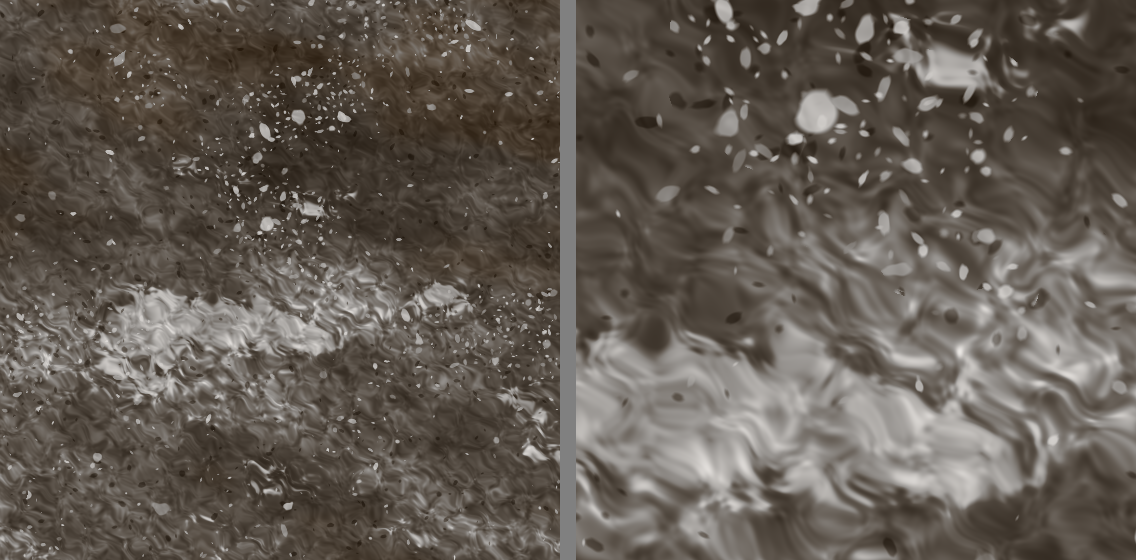
Left: the whole. Right: its middle third, enlarged.
This texture is drawn by a Shadertoy shader. Its source:

```glsl
// Weathered, dirty stone floor: brown grime over grey mineral clouds, with
// chalky worn patches and clustered pale chips. Layered value noise sets the
// log-brightness; jittered cell grids scatter the chips and the dark pits.

const vec3 WARM_AXIS = vec3(1.0, 0.0, -1.05);
const float BASE_LIGHT = 0.305;
const float CHALK_LIGHT = 0.64;

// Integer hash: three random values in 0..1 for a cell and a seed
vec3 hash3(vec2 cell, int seed) {
    uvec3 v = uvec3(ivec3(ivec2(cell), seed)) * 1664525u + 1013904223u;
    v.x += v.y * v.z; v.y += v.z * v.x; v.z += v.x * v.y;
    v ^= v >> 16u;
    v.x += v.y * v.z; v.y += v.z * v.x; v.z += v.x * v.y;
    return vec3(v >> 8u) / 16777216.0;
}

// Coordinates measured along and across a direction
vec2 alongAxis(vec2 p, float angle) {
    float c = cos(angle), s = sin(angle);
    return vec2(c * p.x + s * p.y, c * p.y - s * p.x);
}

// Smooth value noise in -1..1
float noise(vec2 p, int seed) {
    vec2 cell = floor(p), f = p - cell;
    f = f * f * (3.0 - 2.0 * f);
    float low = mix(hash3(cell, seed).x, hash3(cell + vec2(1, 0), seed).x, f.x);
    float high = mix(hash3(cell + vec2(0, 1), seed).x, hash3(cell + vec2(1, 1), seed).x, f.x);
    return 2.0 * mix(low, high, f.y) - 1.0;
}

float fbm(vec2 p, int octaves, int seed) {
    float sum = 0.0, gain = 0.5;
    for (int i = 0; i < octaves; i++) {
        sum += gain * noise(p, seed + i);
        p = alongAxis(p, 0.15) * 2.03;
        gain *= 0.5;
    }
    return sum;
}

// Fine curled grain, slanting down to the right
float curledGrain(vec2 p, int seed) {
    vec2 curl = vec2(noise(p * 42.0, seed), noise(p * 42.0, seed + 1));
    return fbm(alongAxis(p, -0.6) * vec2(72.0, 120.0) + 1.1 * curl, 2, seed + 2);
}

// Irregular angular chips, one per cell at most; returns coverage and shade
vec2 chips(vec2 p, float cells, float chance, float softness, int seed) {
    vec2 grid = p * cells, home = floor(grid);
    float ragged = 0.28 * noise(grid * 3.1, seed + 2);
    vec2 best = vec2(0.0);
    for (int y = -1; y <= 1; y++) {
        for (int x = -1; x <= 1; x++) {
            vec2 cell = home + vec2(x, y);
            vec3 place = hash3(cell, seed);
            vec3 look = hash3(cell, seed + 1);
            if (place.z > chance) continue;
            vec2 q = alongAxis(grid - cell - mix(vec2(0.15), vec2(0.85), place.xy), look.x * 6.2832);
            float size = mix(0.13, 0.46, look.y * look.y);
            q.y *= mix(1.1, 2.6, look.z);
            float shape = max(abs(q.x) + 0.45 * q.y, length(q)) / size + ragged;
            float edge = softness / size;
            float cover = 1.0 - smoothstep(1.0 - edge, 1.0 + edge, shape);
            if (cover > best.x) best = vec2(cover, fract(look.y * 7.0 + look.z));
        }
    }
    return best;
}

// Lay pale chips over a brightness value
float addChips(float light, vec2 chip, float grain) {
    float shade = mix(0.46, 0.80, chip.y) + 0.12 * grain;
    return mix(light, max(light, shade), chip.x * 0.9);
}

void mainImage(out vec4 fragColor, in vec2 fragCoord) {
    vec2 p = fragCoord / iResolution.y + vec2(3.0, 5.0);

    // Broad sloping clouds, mottling and grain
    vec2 slope = alongAxis(p, -0.2);
    float clouds = fbm(slope * vec2(2.6, 5.6), 5, 10);
    float mottle = fbm(p * vec2(14.0, 20.0), 3, 20);
    float grain = curledGrain(p, 30);
    float greyness = smoothstep(-0.2, 0.3, clouds);
    float tone = 0.75 * clouds + 0.35 * mottle + mix(0.5, 0.9, greyness) * grain;

    // Faint diagonal scratches in some areas
    float scratch = noise(alongAxis(p, -0.8) * vec2(7.0, 95.0), 40);
    tone += 0.13 * scratch * smoothstep(0.0, 0.5, noise(p * 3.0, 41));
    float light = BASE_LIGHT * exp(tone);

    // Worn chalky patches with feathered, broken edges
    float wear = fbm(slope * vec2(4.2, 8.5), 4, 50) + 0.32 * clouds + 0.28 * grain;
    float chalk = smoothstep(0.34, 0.54, wear);
    light = mix(light, CHALK_LIGHT + 0.3 * grain + 0.12 * mottle, chalk * 0.88);

    // Dark pits and clustered pale chips in three sizes
    float cluster = smoothstep(-0.2, 0.45, fbm(p * vec2(4.0, 5.0), 3, 60));
    float chance = mix(0.03, 0.5, cluster * cluster);
    light *= 1.0 - 0.4 * chips(p, 62.0, 0.08 + 0.5 * chance, 0.12, 70).x;
    light = addChips(light, chips(p, 27.0, 0.4 * chance, 0.06, 80), grain);
    light = addChips(light, chips(p, 50.0, chance, 0.09, 90), grain);
    light = addChips(light, chips(p, 88.0, chance, 0.13, 100), grain);

    // Brown in the shadows, nearly neutral in the highlights
    float rust = smoothstep(0.05, 0.5, fbm(slope * vec2(3.0, 6.0), 3, 110) - 0.4 * clouds);
    float warmth = mix(0.034, 0.013, smoothstep(0.28, 0.62, light));
    warmth += 0.016 * rust * (1.0 - smoothstep(0.3, 0.5, light));
    fragColor = vec4(clamp(light + warmth * WARM_AXIS, 0.0, 1.0), 1.0);
}
```
